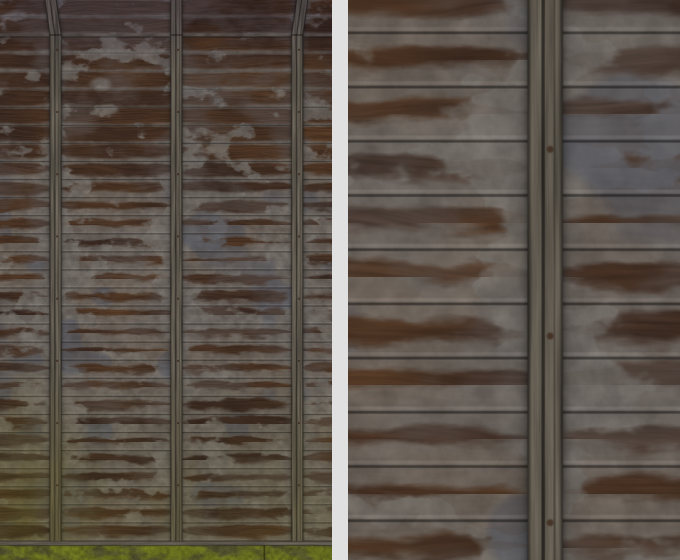
Left, the full canvas; right, a detail of the centre.
This texture is drawn by a Shadertoy shader. Its source:

```glsl
// Weathered board wall: rust-brown horizontal planks between three grooved posts,
// a thin rail near the top and a mossy sill below. Planks and posts repeat by
// rounding coordinates; layered noise gives grain, pale wear and damp stains.

const float POST_FIRST = 0.0992, POST_STEP = 0.2158, POST_HALF = 0.0105;
const float SILL_TOP = 0.026, RAIL_TOP = 0.034, BEAM_Y = 0.9375;
const float BOARDS = 28.0;

const vec3 DARK_WOOD = vec3(0.205, 0.145, 0.120);
const vec3 RUST_WOOD = vec3(0.315, 0.215, 0.140);
const vec3 DUSTY_WOOD = vec3(0.320, 0.275, 0.255);
const vec3 PALE_WEAR = vec3(0.455, 0.440, 0.420);
const vec3 POST_GREY = vec3(0.375, 0.350, 0.310);
const vec3 OLIVE = vec3(0.340, 0.310, 0.130);
const vec3 MOSS = vec3(0.400, 0.430, 0.120);

float hash(vec2 p) {
    return fract(sin(dot(p, vec2(127.1, 311.7))) * 43758.5453);
}

float noise(vec2 p) {
    vec2 i = floor(p), f = fract(p);
    f = f * f * (3.0 - 2.0 * f);
    return mix(mix(hash(i), hash(i + vec2(1, 0)), f.x),
               mix(hash(i + vec2(0, 1)), hash(i + vec2(1, 1)), f.x), f.y);
}

float fbm(vec2 p) {
    float sum = 0.0, amp = 0.5;
    for (int k = 0; k < 5; k++) {
        sum += amp * noise(p);
        p = mat2(1.6, 1.2, -1.2, 1.6) * p + 7.3;
        amp *= 0.5;
    }
    return sum;
}

// Soft line of given half width around zero distance
float line(float d, float halfWidth, float px) {
    return 1.0 - smoothstep(halfWidth - px, halfWidth + px, abs(d));
}

vec3 boardColor(vec2 p, float panel, float postGap, float px) {
    float row = (p.y - RAIL_TOP) / (BEAM_Y - RAIL_TOP) * BOARDS;
    float id = floor(row), f = row - id;
    float seam = min(f, 1.0 - f);
    float tone = hash(vec2(id, panel + 3.0));
    vec2 q = p + vec2(panel * 5.7, 0.0);

    // Bent grain and per-board tone
    float bend = noise(q * vec2(14.0, 40.0) + id * 3.1);
    float grain = fbm(vec2(q.x * 22.0 + id * 9.0, q.y * 420.0 + bend * 5.0));
    float cloud = fbm(q * vec2(9.0, 16.0) + 2.0);
    vec3 col = mix(DARK_WOOD, RUST_WOOD, clamp(0.1 + 0.4 * tone + 1.5 * (cloud - 0.4), 0.0, 1.0));
    col *= 0.78 + 0.46 * grain;

    // Wear is strongest in the middle and lower boards
    float worn = mix(0.28, 1.0, 1.0 - smoothstep(0.55, 0.78, p.y));
    worn *= mix(0.7, 1.0, smoothstep(0.05, 0.25, p.y));

    // Dusty film, heavier beside the posts and under the top rail
    float edge = exp(-postGap * 55.0);
    float film = fbm(q * vec2(11.0, 19.0) + 31.0) + 0.22 * edge;
    film += 0.12 * smoothstep(0.72, 0.93, p.y) + 0.08 * worn;
    col = mix(col, DUSTY_WOOD * (0.85 + 0.3 * grain), 0.75 * smoothstep(0.48, 0.74, film));

    // Ragged pale bands along the seams, thicker above each seam
    float ragged = fbm(vec2(q.x * 22.0, q.y * 60.0 + floor(row + 0.5) * 4.7));
    float reach = worn * (0.75 * ragged + 0.25 * hash(vec2(floor(row + 0.5), panel)) - 0.12 + 0.25 * edge);
    float dist = f < 0.5 ? f * 0.85 : (1.0 - f) * 1.5;
    float band = smoothstep(-0.10, 0.16, reach - dist);

    // Irregular patches, plus one bare spot on the high boards
    float patches = smoothstep(0.59, 0.70, fbm(q * vec2(19.0, 30.0) + 57.0) + 0.07 * worn + 0.10 * edge - 0.03);
    float spot = length((p - vec2(0.18, 0.851)) * vec2(1.0, 1.7)) + 0.018 * (cloud - 0.5);
    patches = max(patches, 1.0 - smoothstep(0.012, 0.027, spot));
    vec3 pale = PALE_WEAR * (0.80 + 0.40 * fbm(q * 90.0));
    float blue = smoothstep(0.66, 0.78, noise(q * 17.0 + 80.0)) * worn;
    pale = mix(pale, vec3(0.31, 0.34, 0.41), 0.5 * blue);
    col = mix(col, pale, clamp(0.72 * band + 0.72 * patches, 0.0, 0.85));

    // Dark joint with a faint lit lip
    float seamY = seam * (BEAM_Y - RAIL_TOP) / BOARDS;
    float visible = mix(0.75, 0.3, smoothstep(0.80, 0.86, p.y));
    col *= 1.0 - 0.55 * visible * line(seamY, 0.0008, px);
    col += 0.05 * worn * line(f * 0.032 - 0.0025, 0.0010, px);
    return col;
}

vec3 postColor(vec2 p, float x, float px) {
    float grain = fbm(vec2(p.x * 330.0, p.y * 14.0));
    vec3 col = POST_GREY * (0.70 + 0.60 * grain);
    col *= 1.0 - 0.50 * line(x + 0.0012, 0.0010, px);
    col *= 1.0 - 0.25 * line(x - 0.0055, 0.0006, px);
    col *= 1.0 - 0.50 * smoothstep(0.0075, POST_HALF, abs(x));
    float nail = length(vec2(x - 0.003, (fract(p.y * 9.0 + 0.3) - 0.5) / 9.0));
    col = mix(col, vec3(0.22, 0.13, 0.08), 0.7 * (1.0 - smoothstep(0.001, 0.003, nail)));
    return col * (1.0 - 0.5 * line(p.y - BEAM_Y, 0.0012, px));
}

void mainImage(out vec4 fragColor, in vec2 fragCoord) {
    float px = 1.0 / iResolution.y;
    vec2 p = fragCoord * px;

    // Nearest post; outer posts lean outward above the beam
    float post = clamp(floor((p.x - POST_FIRST) / POST_STEP + 0.5), 0.0, 2.0);
    float lean = (post - 1.0) * 0.14 * max(p.y - BEAM_Y, 0.0);
    float x = p.x - POST_FIRST - post * POST_STEP - lean;
    float panel = post + step(0.0, x);
    float gap = max(abs(x) - POST_HALF, 0.0);

    vec3 col = boardColor(p, panel, gap, px);
    float beam = line(p.y - BEAM_Y, 0.0025, px);
    col = mix(col, POST_GREY * (0.7 + 0.5 * noise(p * 70.0)), 0.75 * beam);
    col *= 1.0 - 0.4 * line(p.y - BEAM_Y + 0.0035, 0.001, px);
    col *= 1.0 - 0.4 * exp(-gap * 350.0);
    col = mix(col, postColor(p, x, px), 1.0 - smoothstep(-px, px, abs(x) - POST_HALF));

    // Damp olive stain rising from the ground, strongest at left
    float damp = (1.0 - smoothstep(0.02, 0.42, p.y)) * mix(1.0, 0.4, smoothstep(0.0, 0.22, p.x));
    col = mix(col, OLIVE * (0.5 + 1.6 * col.g), damp * (0.3 + 0.7 * fbm(p * vec2(35.0, 12.0))));

    // Bottom rail and mossy sill
    vec3 rail = POST_GREY * (0.75 + 0.5 * fbm(p * vec2(20.0, 300.0)));
    rail *= 1.0 - 0.45 * line(p.y - RAIL_TOP, 0.0012, px);
    col = mix(col, rail, 1.0 - smoothstep(-px, px, p.y - RAIL_TOP));
    float growth = smoothstep(0.30, 0.62, fbm(p * vec2(28.0, 60.0) + 11.0));
    vec3 sill = mix(vec3(0.30, 0.30, 0.17), MOSS, growth) * (0.75 + 0.5 * fbm(p * 150.0));
    sill *= 1.0 - 0.5 * line(p.x - 0.472, 0.0012, px);
    col = mix(col, sill, 1.0 - smoothstep(-px, px, p.y - SILL_TOP));
    col *= 1.0 - 0.35 * line(p.y - SILL_TOP, 0.0010, px);

    // Cool shade toward the top
    col *= mix(vec3(1.0), vec3(0.84, 0.82, 0.90), smoothstep(0.85, 1.0, p.y));
    fragColor = vec4(col, 1.0);
}
```
